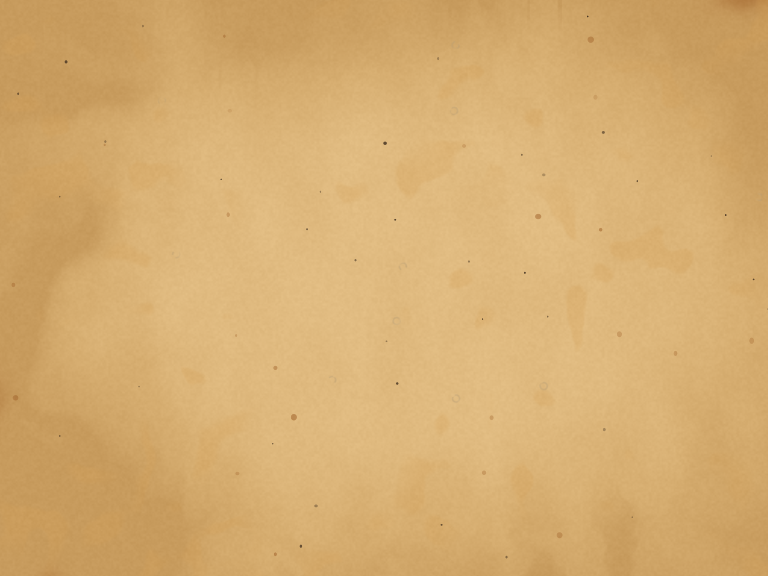
This texture is drawn by a Shadertoy shader. Its source:

```glsl
// Aged tan parchment: a pale centre darkening to stained, creased edges.
// Layered value noise makes the mottling and grain; hashed cells scatter
// the specks, blemishes and faint rings.
#define PALE vec3(0.876, 0.728, 0.498)
#define TAN vec3(0.840, 0.680, 0.440)
#define OCHRE vec3(0.792, 0.622, 0.380)
#define RUST vec3(0.640, 0.400, 0.180)
#define INK vec3(0.200, 0.140, 0.090)
#define MOTTLE 0.75
#define GRAIN 0.034
#define SPECK_CELLS 14.0
#define SPECK_SHARE 0.15

float hash(vec2 p) {
    vec3 q = fract(vec3(p.xyx) * 0.1031);
    q += dot(q, q.yzx + 33.33);
    return fract((q.x + q.y) * q.z);
}

float noise(vec2 p) {
    vec2 i = floor(p), f = fract(p);
    f = f * f * (3.0 - 2.0 * f);
    return mix(mix(hash(i), hash(i + vec2(1, 0)), f.x),
               mix(hash(i + vec2(0, 1)), hash(i + vec2(1, 1)), f.x), f.y);
}

float fbm(vec2 p) {
    float sum = 0.0, amp = 0.5;
    for (int i = 0; i < 5; i++) {
        sum += amp * noise(p);
        p = mat2(1.6, 1.2, -1.2, 1.6) * p + 7.3;
        amp *= 0.5;
    }
    return sum / 0.97;
}

// Soft elliptical stain, 1 at its centre
float blot(vec2 p, vec2 centre, vec2 size) {
    vec2 d = (p - centre) / size;
    return exp(-dot(d, d));
}

// Scattered dots, one candidate per cell
float specks(vec2 p, float cells, float share, float radius, float seed, float px) {
    vec2 id = floor(p * cells) + seed;
    vec2 centre = 0.2 + 0.6 * vec2(hash(id + 3.1), hash(id + 8.7));
    vec2 d = (fract(p * cells) - centre) / cells;
    d.x *= 0.8 + 0.6 * hash(id + 5.5);
    float r = radius * (0.5 + hash(id + 1.9));
    float dot1 = 1.0 - smoothstep(r - 0.6 * px, r + 0.6 * px, length(d));
    return dot1 * step(hash(id), share) * (0.3 + 0.7 * hash(id + 12.3));
}

// Faint, broken water rings
float rings(vec2 p, float cells, float px) {
    vec2 id = floor(p * cells) + 41.0;
    vec2 d = (fract(p * cells) - 0.25 - 0.5 * vec2(hash(id + 2.0), hash(id + 6.0))) / cells;
    float line = abs(length(d) - 0.006);
    float arc = smoothstep(0.3, 0.7, noise(p * 150.0));
    return (1.0 - smoothstep(0.0, 0.0012 + px, line)) * arc * step(hash(id), 0.1);
}

void mainImage(out vec4 fragColor, in vec2 fragCoord) {
    vec2 uv = fragCoord / iResolution.xy;
    vec2 p = fragCoord / iResolution.y;
    float px = 1.0 / iResolution.y;
    vec2 warp = vec2(fbm(p * 5.0), fbm(p * 5.0 + 31.0)) - 0.5;
    vec2 w = p + 0.13 * warp;

    // Broad darkening toward the edges
    float edge = smoothstep(0.22, 0.68, length(uv - vec2(0.53, 0.48) + 0.08 * warp));
    float tone = 1.2 * edge;

    // Cloudy mottling, stronger near the border, and vertical staining
    tone += MOTTLE * (0.35 + edge) * (fbm(w * 4.0 + 11.0) - 0.5);
    tone += 0.45 * (fbm(p * vec2(13.0, 8.0) + 5.0) - 0.5);

    // Creased border patches with one sharper side
    float crease = fbm(w * vec2(4.0, 2.5) + vec2(0.8, -0.5) * p.yx + 23.0);
    tone += 0.4 * edge * (smoothstep(0.48, 0.54, crease) - smoothstep(0.54, 0.74, crease));

    // Slanting fold on the left, smudge above it, stained lower corner
    vec2 fold = w - vec2(0.08, 0.50);
    fold.x -= 0.45 * fold.y;
    tone += 0.65 * blot(fold, vec2(0.0), vec2(0.05, 0.16));
    tone += 0.45 * blot(w, vec2(0.13, 0.82), vec2(0.11, 0.035));
    tone += 0.40 * blot(w, vec2(0.20, 0.08), vec2(0.16, 0.07));

    // Short dry streaks hanging from the top
    float streak = smoothstep(0.70, 0.95, noise(vec2(p.x * 110.0, p.y * 5.0)));
    float streakZone = smoothstep(0.80, 0.95, p.y) * smoothstep(0.5, 0.7, noise(p * 5.0 + 9.0));
    tone += 0.35 * streak * streakZone;

    vec3 col = mix(PALE, TAN, clamp(tone * 2.0, -0.2, 1.0));
    col = mix(col, OCHRE, clamp(tone * 2.0 - 1.0, 0.0, 1.25));

    // Rusty marks on the rim
    float rust = 0.65 * blot(w, vec2(0.0, 0.32), vec2(0.035, 0.05));
    rust += 0.60 * blot(w, vec2(1.29, 1.01), vec2(0.055, 0.025));
    rust += 0.50 * blot(w, vec2(0.10, 0.0), vec2(0.04, 0.02));
    col = mix(col, RUST, clamp(rust, 0.0, 0.8));

    // Warm freckles and pale rings
    float freckle = smoothstep(0.70, 0.85, noise(w * 22.0)) * smoothstep(0.45, 0.65, noise(p * 6.0 + 3.0));
    col = mix(col, vec3(0.83, 0.63, 0.35), 0.28 * freckle);
    col = mix(col, vec3(0.72, 0.62, 0.46), 0.4 * rings(p, 8.0, px));

    // Brown blemishes and dark specks
    col = mix(col, RUST, 0.6 * specks(p, 9.0, 0.13, 0.0038, 70.0, px));
    col = mix(col, INK, 0.9 * specks(p, SPECK_CELLS, SPECK_SHARE, 0.0019, 17.0, px));

    // Fine paper grain
    float grain = 0.6 * noise(p * 210.0) + 0.4 * noise(p * 380.0 + 50.0) - 0.5;
    col += GRAIN * grain * vec3(0.9, 1.0, 1.1);

    fragColor = vec4(clamp(col, 0.0, 1.0), 1.0);
}
```
